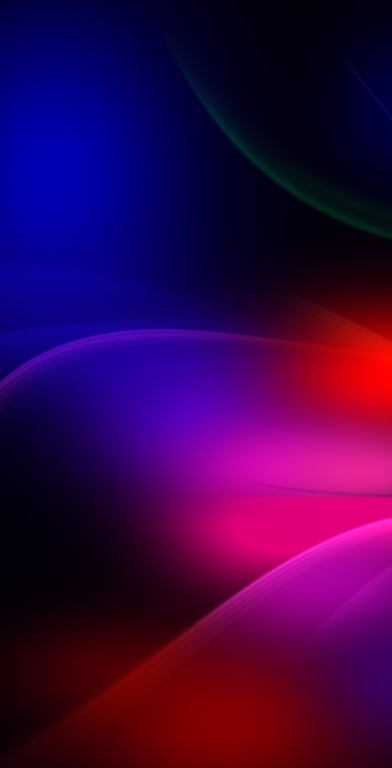
Give the GLSL for this background, as a WebGL 2 fragment shader.

```glsl
#version 300 es
precision highp float;
// Dark backdrop of blurred blue, magenta and red glows crossed by thin curved folds of light.
uniform vec2 u_resolution;
out vec4 outColor;

const vec3 NIGHT = vec3(0.008, 0.0, 0.03);
const vec3 BLUE = vec3(0.0, 0.0, 0.71);
const vec3 INDIGO = vec3(0.08, 0.0, 0.62);
const vec3 VIOLET = vec3(0.25, 0.0, 0.78);
const vec3 MAGENTA = vec3(0.82, 0.0, 0.75);
const vec3 PINK = vec3(0.94, 0.15, 0.60);
const vec3 HOT_PINK = vec3(0.89, 0.0, 0.48);
const vec3 ORCHID = vec3(0.68, 0.0, 0.62);
const vec3 PURPLE = vec3(0.25, 0.0, 0.45);
const vec3 RED = vec3(1.0, 0.0, 0.0);
const vec3 DARK_RED = vec3(0.53, 0.0, 0.0);
const vec3 GREEN = vec3(0.0, 0.22, 0.07);
const vec3 SHEEN = vec3(0.28, 0.14, 0.22);
const float EDGE = 0.0022;    // softness of a crisp fold
const float HORIZON = 0.353;  // height of the level pink edge
const int STRANDS = 4;

// Gaussian weight of an elliptical glow
float glow(vec2 p, vec2 center, vec2 radii) {
  vec2 d = (p - center) / radii;
  return exp(-dot(d, d));
}

// Crisp on the upper side, fading with depth below the curve
float fold(float depth, float edge, float fade) {
  return smoothstep(-edge, edge, depth) * exp(-max(depth, 0.0) / fade);
}

float line(float d, float width) {
  return exp(-d * d / (width * width));
}

// Heights of the main curves
float greenCurve(float x) { return 0.645 + 0.303 * exp(-3.3 * (x - 0.42)); }
float middleCurve(float x) { return 0.620 - 0.082 * x - 0.125 * exp(-4.2 * x); }
float lowerCurve(float x) {
  float arch = 0.325 * (1.0 - pow(max(1.0 - x, 0.0), 1.35));
  return mix(arch, 0.175 + 0.175 * tanh(2.6 * (x - 0.5)), 0.45);
}

vec3 upperGlows(vec3 c, vec2 p) {
  c = mix(c, BLUE, glow(p, vec2(0.13, 0.77), vec2(0.34, 0.22)));
  c = mix(c, INDIGO, 0.5 * glow(p, vec2(0.10, 0.61), vec2(0.38, 0.09)));
  return mix(c, BLUE, 0.35 * glow(p, vec2(1.03, 0.86), vec2(0.17, 0.10)));
}

vec3 middleGlows(vec3 c, vec2 p) {
  c = mix(c, INDIGO, 0.8 * glow(p, vec2(0.36, 0.53), vec2(0.30, 0.055)));
  c = mix(c, VIOLET, 0.95 * glow(p, vec2(0.50, 0.46), vec2(0.29, 0.09)));
  c = mix(c, RED, glow(p, vec2(1.0, 0.508), vec2(0.29, 0.088)));
  c = mix(c, MAGENTA, 0.97 * glow(p, vec2(0.70, 0.390), vec2(0.27, 0.066)));
  c = mix(c, PINK, 0.95 * glow(p, vec2(0.93, 0.385), vec2(0.25, 0.050)));
  float below = smoothstep(EDGE, -EDGE, p.y - HORIZON);
  float soft = 1.0 - smoothstep(0.31, 0.41, p.y);
  float level = mix(soft, below, smoothstep(0.50, 0.85, p.x));
  float hot = glow(p, vec2(0.68, 0.315), vec2(0.24, 0.085));
  hot += 0.9 * glow(p, vec2(0.98, 0.33), vec2(0.25, 0.06));
  return mix(c, HOT_PINK, min(hot, 1.0) * level);
}

vec3 lowerGlows(vec3 c, vec2 p) {
  float softness = mix(0.035, 0.005, smoothstep(0.2, 0.65, p.x));
  float sheet = smoothstep(-softness, softness, lowerCurve(p.x) - p.y);
  c = mix(c, DARK_RED, 0.42 * glow(p, vec2(0.27, 0.13), vec2(0.24, 0.06)));
  c = mix(c, DARK_RED, glow(p, vec2(0.58, 0.06), vec2(0.37, 0.12)) * mix(0.6, 1.0, sheet));
  c = mix(c, ORCHID, sheet * glow(p, vec2(0.86, 0.24), vec2(0.32, 0.085)));
  return mix(c, PURPLE, 0.85 * sheet * glow(p, vec2(1.03, 0.12), vec2(0.21, 0.09)));
}

vec3 upperFolds(vec3 c, vec2 p) {
  float height = p.y - greenCurve(p.x);
  float reach = smoothstep(0.38, 0.60, p.x);
  c += GREEN * reach * fold(height, 0.006, mix(0.030, 0.009, p.x));
  c += 0.25 * GREEN * smoothstep(0.6, 0.9, p.x) * line(height - 0.03, 0.012);
  float hair = p.y - 0.845 - 0.65 * (1.0 - p.x);
  c += vec3(0.02, 0.04, 0.06) * smoothstep(0.84, 0.92, p.x) * line(hair, 0.003);
  // Faint veils above the middle arc
  float veil = 0.652 - 0.17 * p.x * p.x - p.y;
  c += vec3(0.0, 0.01, 0.07) * fold(veil, 0.012, 0.04) * (1.0 - smoothstep(0.3, 0.8, p.x));
  float rim = 0.565 + 0.075 * p.x * (1.0 - p.x) - p.y;
  c += vec3(0.03, 0.02, 0.15) * fold(rim, 0.006, 0.025) * (1.0 - smoothstep(0.25, 0.7, p.x));
  return c;
}

vec3 ribbons(vec3 c, vec2 p) {
  float middle = middleCurve(p.x) - p.y;
  float lower = lowerCurve(p.x) - p.y;
  float spread = 0.0012 + 0.008 * exp(-3.5 * p.x);
  float strength = 1.0 - smoothstep(0.30, 0.95, p.x);
  vec3 tint = mix(vec3(0.27, 0.04, 0.20), vec3(0.25, 0.04, 0.0), smoothstep(0.5, 0.8, p.x));
  c += tint * (0.8 * strength + 0.2) * fold(middle + 0.008 * strength, EDGE, 0.003 + spread * 2.0);
  c += SHEEN * smoothstep(0.35, 1.0, p.x) * fold(lower, 0.003, 0.022);
  c += vec3(0.09, 0.01, 0.0) * (1.0 - smoothstep(0.35, 0.65, p.x)) * fold(lower, 0.02, 0.03);
  // Fine strands running along both arcs
  for (int i = 0; i < STRANDS; i++) {
    float k = float(i);
    float fade = 1.0 / (1.0 + k);
    c += 0.35 * tint * fade * strength * line(middle - k * spread, EDGE);
    float offset = 0.003 + k * (0.004 + 0.012 * (1.0 - p.x));
    float width = mix(0.007, EDGE, smoothstep(0.2, 0.8, p.x));
    vec3 strand = mix(vec3(0.14, 0.02, 0.0), 0.5 * SHEEN, smoothstep(0.35, 0.65, p.x));
    c += strand * fade * smoothstep(0.0, 0.5, p.x) * line(lower - offset, width);
    float ember = 0.630 - k * 0.012 - (0.25 - 0.02 * k) * (p.x - 0.70) - p.y;
    c += vec3(0.10, 0.07, 0.01) * fade * smoothstep(0.68, 0.90, p.x) * fold(ember, 0.003, 0.012);
  }
  // Inner crease of the lower sheet and the loop in the pink light
  float t = 1.0 - p.x;
  float crease = 0.264 - 0.36 * t - 0.4 * t * t - p.y;
  c += 0.3 * SHEEN * smoothstep(0.72, 0.95, p.x) * fold(crease, 0.003, 0.018);
  float loopLine = 0.352 + 0.026 * exp(-6.0 * (p.x - 0.6)) - p.y;
  c -= vec3(0.10, 0.02, 0.05) * smoothstep(0.58, 0.75, p.x) * line(loopLine, EDGE);
  return c;
}

void main() {
  vec2 p = gl_FragCoord.xy / u_resolution;
  vec3 color = upperFolds(upperGlows(NIGHT, p), p);
  color = lowerGlows(middleGlows(color, p), p);
  color = ribbons(color, p);
  outColor = vec4(clamp(color, 0.0, 1.0), 1.0);
}
```
